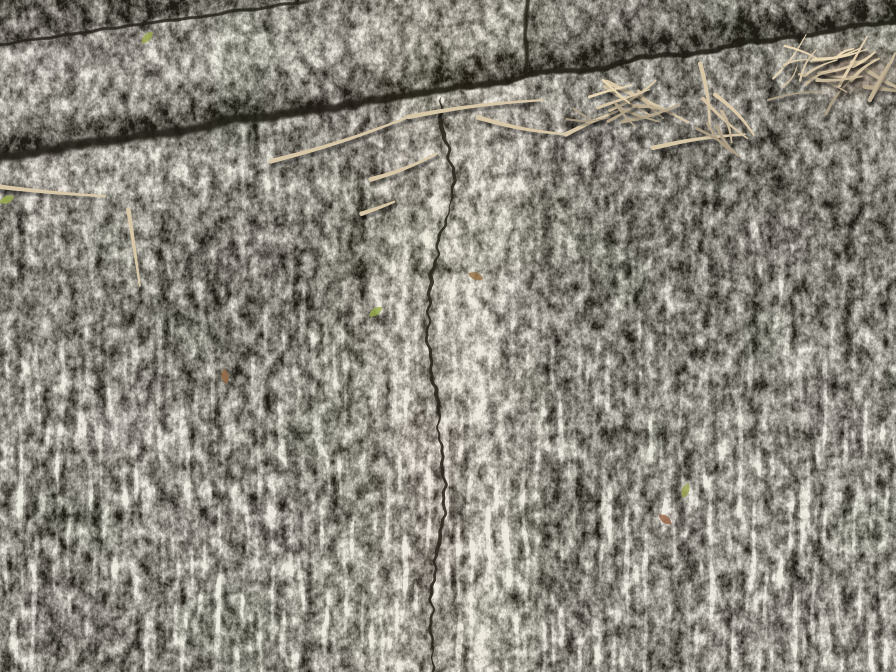
Give the GLSL for this texture, as a Shadertoy shader.

```glsl
// Weathered, brushed concrete with a crack, a mossy kerb along the top and dry straw.
#define GRAIN_FREQ 128.0
#define GRAIN_GAIN 0.44
#define STREAK_FREQ 112.0
#define STREAK_GAIN 0.30
#define CRACK_WIDTH 0.0022
#define KERB_BASE 0.762
#define KERB_SLOPE 0.152
#define JOINT_X 0.783
#define DARK_STONE vec3(.19, .18, .15)
#define PALE_STONE vec3(.90, .89, .85)
#define STRAW vec3(.87, .80, .67)

// Crack path, bottom to top
const vec2 CRACK[11] = vec2[11](
  vec2(.644, 0), vec2(.642, .132), vec2(.661, .236), vec2(.661, .288),
  vec2(.654, .366), vec2(.646, .436), vec2(.635, .497), vec2(.642, .592),
  vec2(.66, .661), vec2(.677, .731), vec2(.656, .826));

// Single stalks: start and end
const vec4 STALKS[11] = vec4[11](
  vec4(.403, .76, .608, .826), vec4(.608, .826, .807, .851),
  vec4(.712, .825, .844, .8), vec4(.552, .733, .649, .771),
  vec4(0, .722, .156, .708), vec4(.191, .688, .208, .575),
  vec4(.972, .78, 1.108, .8), vec4(1.042, .905, 1.056, .809),
  vec4(.842, .8, .92, .835), vec4(.903, .878, 1.024, .818),
  vec4(.538, .682, .587, .7));

// Leaves: position, angle, brownness
const vec4 LEAVES[7] = vec4[7](
  vec4(.559, .536, .6, 0), vec4(.219, .944, .8, .1), vec4(.01, .703, .4, 0),
  vec4(1.02, .27, 1.2, .2), vec4(.99, .227, 2.5, 1), vec4(.335, .44, 1.7, .9),
  vec4(.708, .589, 2.8, .8));

vec2 hash2(vec2 p) {
  vec3 q = fract(p.xyx * vec3(.1031, .103, .0973));
  q += dot(q, q.yzx + 33.33);
  return fract((q.xx + q.yz) * q.zy);
}

float corner(vec2 cell, vec2 f, vec2 c) {
  float a = 6.2832 * hash2(cell + c + 71.).x;
  return dot(vec2(cos(a), sin(a)), f - c);
}

// Gradient noise
float noise(vec2 p) {
  vec2 i = floor(p), f = p - i, u = f * f * (3. - 2. * f);
  return mix(mix(corner(i, f, vec2(0)), corner(i, f, vec2(1, 0)), u.x),
             mix(corner(i, f, vec2(0, 1)), corner(i, f, vec2(1)), u.x), u.y);
}

// Octaves turned against each other to hide the lattice
float fbm(vec2 p) {
  float sum = 0., amp = 1.;
  for (int i = 0; i < 4; i++) {
    sum += amp * noise(p);
    p = mat2(1.6, 1.2, -1.2, 1.6) * p + 17.3;
    amp *= .75;
  }
  return sum;
}

float blob(vec2 p, vec2 centre, vec2 size) {
  vec2 q = (p - centre) / size;
  return exp(-dot(q, q));
}

float bump(float x, float width) { return exp(-x * x / (width * width)); }

float fill(float d) { return clamp(.5 - d * iResolution.y, 0., 1.); }

float below(float a, float b, float x) { return 1. - smoothstep(a, b, x); }

float crackX(float y) {
  float x = CRACK[0].x;
  for (int i = 0; i < 10; i++) {
    vec2 a = CRACK[i], b = CRACK[i + 1];
    x = mix(x, b.x, clamp((y - a.y) / (b.y - a.y), 0., 1.));
  }
  return x + .006 * noise(vec2(y * 24., 3)) + .006 * noise(vec2(y * 70., 8));
}

// Tapered stalk over its soft shadow
void drawStalk(inout vec3 col, vec2 p, vec2 a, vec2 b, float width, float tone) {
  vec2 ab = b - a, q = p - a;
  float t = clamp(dot(q, ab) / dot(ab, ab), 0., 1.);
  q -= ab * t + normalize(vec2(-ab.y, ab.x)) * .004 * sin(dot(a, vec2(91, 57))) * sin(3.14 * t);
  width *= 1. - .55 * t;
  col *= 1. - .35 * below(-.001, .004, length(q + vec2(-.002, .005)) - width);
  col = mix(col, STRAW * tone, fill(length(q) - width));
}

void drawClump(inout vec3 col, vec2 p, vec2 centre, vec2 spread, float lean, int count) {
  for (int i = 0; i < count; i++) {
    vec2 h = hash2(vec2(float(i) + 3., centre.x * 40.));
    vec2 k = hash2(vec2(float(i) + 41., centre.y * 60.));
    float a = lean + (h.x - .5) * 1.7;
    vec2 c = centre + (vec2(h.y, k.y) * 2. - 1.) * spread;
    vec2 arm = vec2(cos(a), sin(a)) * mix(.015, .045, k.x);
    drawStalk(col, p, c - arm, c + arm, mix(.0014, .0034, h.y), mix(.75, 1.08, k.y));
  }
}

// Brushed slab: stains, pale bands beside the crack, vertical streaks
float slabTone(vec2 p, float s, float grain) {
  float low = below(.15, .85, p.y);
  float pale = .9 * bump(s + .045, .036) + bump(s - .065, .055);
  pale *= .8 + .8 * noise(p * vec2(34, 5));
  float tone = .53 + .18 * pale + .02 * low + .06 * fbm(p * 5.);
  tone += .14 * blob(p, vec2(.15, .74), vec2(.2, .05)) - .07 * blob(p, vec2(.38, .58), vec2(.16));
  tone -= .08 * blob(p, vec2(1.13, .66), vec2(.24, .16)) + .14 * blob(p, vec2(.625, .16), vec2(.025, .06));
  vec2 w = p + vec2(.005 * noise(p * 9.), 0);
  float line = noise(w * vec2(STREAK_FREQ, 10)) + .6 * noise(w * vec2(70, 24));
  float streak = smoothstep(.08, .5, line) - .4 * smoothstep(.05, .45, -line);
  tone += STREAK_GAIN * streak * mix(.35, 1., low);
  tone -= .1 * smoothstep(0., .4, noise(w * vec2(36, 2.5)));
  return tone + grain;
}

// Kerb: mottled top, dark lower face, back seam and joint
float kerbTone(vec2 p, float d, float grain) {
  float right = step(JOINT_X, p.x);
  float tone = .49 - .04 * right + .13 * fbm(p * 13.) + grain;
  tone += (.14 - .08 * right) * bump(d - .1, .045);
  tone -= .2 * below(.01, .06, d + .025 * noise(p * 22.));
  float top = p.y - .934 - .14 * p.x + .004 * noise(p * 35.);
  tone -= .15 * smoothstep(0., .01, top) * below(.4, .5, p.x);
  float seam = below(.001, .004, abs(top)) * below(.44, .48, p.x);
  float joint = below(.001, .005, abs(p.x - JOINT_X + .005 * noise(p * 30.)));
  return mix(tone, .1, .85 * max(seam, joint));
}

void mainImage(out vec4 fragColor, in vec2 fragCoord) {
  vec2 p = fragCoord / iResolution.y;
  float grain = GRAIN_GAIN * fbm(p * vec2(1, .8) * GRAIN_FREQ * .4);
  float d = p.y - KERB_BASE - KERB_SLOPE * p.x + .009 * noise(vec2(p.x * 13., 2)) + .004 * noise(p * 55.);
  float s = p.x - crackX(p.y);
  float tone = mix(slabTone(p, s, grain), kerbTone(p, d, grain), smoothstep(-.002, .003, d));

  // Shadowed gap and crack
  float gap = mix(.008, .004, smoothstep(.2, 1., p.x));
  tone = mix(tone, .1, .88 * below(gap * .4, gap * 1.5, abs(d - .004)));
  float onSlab = below(-.012, 0., d);
  tone -= .1 * onSlab * exp(-abs(s) / .007);
  float width = CRACK_WIDTH * (1. + 1.4 * noise(vec2(p.y * 18., 5)));
  tone = mix(tone, .12, .88 * onSlab * fill(abs(s) - width));
  vec3 col = mix(DARK_STONE, PALE_STONE, clamp((tone - .16) / .74, -.1, 1.04));
  col += vec3(.008, 0, -.006) * bump(s, .15) + vec3(-.006, .008, -.008) * noise(p * 7.);

  // Leaves, single stalks, tangled heaps
  for (int i = 0; i < 7; i++) {
    vec4 leaf = LEAVES[i];
    float c = cos(leaf.z), n = sin(leaf.z);
    vec2 q = mat2(c, -n, n, c) * (p - leaf.xy);
    float shape = abs(q.y) - .0055 + 38. * q.x * q.x;
    col = mix(col, mix(vec3(.6, .68, .3), vec3(.58, .38, .26), leaf.w), .8 * fill(shape));
  }
  for (int i = 0; i < 11; i++) drawStalk(col, p, STALKS[i].xy, STALKS[i].zw, .0034, .98);
  col = mix(col, vec3(.66, .57, .5), .7 * blob(p, vec2(1.27, .895), vec2(.055, .03)));
  drawClump(col, p, vec2(.93, .845), vec2(.07, .022), -.2, 13);
  drawClump(col, p, vec2(1.07, .815), vec2(.03), -.9, 6);
  drawClump(col, p, vec2(1.25, .887), vec2(.085, .035), .4, 24);
  fragColor = vec4(clamp(col, 0., 1.), 1);
}
```
